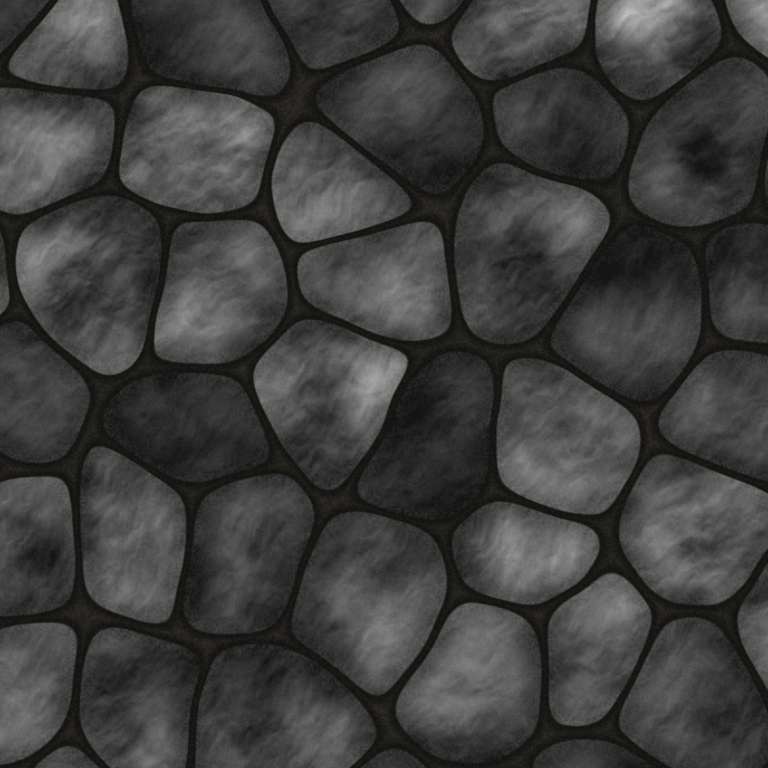
A three.js fragment shader for this texture:

```glsl
// Rounded dark grey field stones set in deep, shadowed mortar.
varying vec2 vUv;

const float STONES_ACROSS = 5.6;
const float JITTER = 0.78;
const float CORNER_SHARPNESS = 14.0;
const float GAP = 0.026;        // half joint width, in stone cells
const float EDGE_BLUR = 0.009;

const vec3 JOINT_SHADOW = vec3(0.082, 0.082, 0.072);
const vec3 MORTAR_OLIVE = vec3(0.135, 0.138, 0.115);
const vec3 MORTAR_BROWN = vec3(0.155, 0.143, 0.130);
const vec3 STONE_TINT = vec3(1.0, 1.0, 0.995);

vec2 hash2(vec2 p) {
  vec3 q = fract(p.xyx * vec3(0.1031, 0.1030, 0.0973));
  q += dot(q, q.yzx + 33.33);
  return fract((q.xx + q.yz) * q.zy);
}

float valueNoise(vec2 p) {
  vec2 i = floor(p);
  vec2 f = fract(p);
  f = f * f * f * (f * (f * 6.0 - 15.0) + 10.0);
  float bottom = mix(hash2(i).x, hash2(i + vec2(1.0, 0.0)).x, f.x);
  float top = mix(hash2(i + vec2(0.0, 1.0)).x, hash2(i + 1.0).x, f.x);
  return mix(bottom, top, f.y);
}

mat2 rotation(float angle) {
  float c = cos(angle);
  float s = sin(angle);
  return mat2(c, -s, s, c);
}

float fbm(vec2 p) {
  float sum = 0.0;
  float amplitude = 0.5;
  mat2 turn = rotation(0.65);
  for (int i = 0; i < 5; i++) {
    sum += amplitude * valueNoise(p);
    p = turn * p * 2.03 + 17.3;
    amplitude *= 0.5;
  }
  return sum / 0.97;
}

// Stone centre: jittered grid with alternate rows shifted sideways.
vec2 stoneCentre(vec2 cell) {
  float stagger = 0.5 * mod(cell.y, 2.0) - 0.25;
  return cell + 0.5 + vec2(stagger, 0.0) + JITTER * (hash2(cell + 71.0) - 0.5);
}

vec2 nearestCell(vec2 p) {
  vec2 home = floor(p);
  vec2 best = home;
  float bestDistance = 100.0;
  for (int y = -2; y <= 2; y++) {
    for (int x = -2; x <= 2; x++) {
      vec2 cell = home + vec2(float(x), float(y));
      vec2 d = stoneCentre(cell) - p;
      float distanceSquared = dot(d, d);
      if (distanceSquared < bestDistance) {
        bestDistance = distanceSquared;
        best = cell;
      }
    }
  }
  return best;
}

// Smooth minimum of the distances to all borders of a cell.
float roundedBorder(vec2 p, vec2 cell) {
  vec2 own = stoneCentre(cell) - p;
  float sum = 0.0;
  for (int y = -2; y <= 2; y++) {
    for (int x = -2; x <= 2; x++) {
      if (x == 0 && y == 0) continue;
      vec2 other = stoneCentre(cell + vec2(float(x), float(y))) - p;
      float border = dot(0.5 * (own + other), normalize(other - own));
      sum += exp(-CORNER_SHARPNESS * border);
    }
  }
  return -log(sum) / CORNER_SHARPNESS;
}

// Softly clouded stone with fine, diagonal chiselled relief.
vec3 stoneColour(vec2 p, vec2 cell, float inside, float grain) {
  vec2 traits = hash2(cell + 19.0);
  vec2 local = p + traits * 37.0;
  float clouds = fbm(local * 1.6);
  vec2 grainwise = rotation(0.4 + 0.7 * traits.y) * local * vec2(5.0, 9.0);
  grainwise += 1.2 * fbm(local * 4.0);
  float relief = fbm(grainwise) - fbm(grainwise + vec2(0.12, 0.3));
  float tone = mix(0.18, 0.43, traits.x * mix(0.75, 1.0, traits.x));
  tone *= 1.0 + 1.75 * (clouds - 0.5) + 0.6 * relief;
  tone *= mix(0.70, 1.06, smoothstep(0.0, 0.2, inside));
  float rim = 1.0 - smoothstep(0.0, 0.12, inside);
  tone += 0.02 * rim + (grain - 0.5) * mix(0.03, 0.075, rim);
  return STONE_TINT * max(tone, 0.08);
}

// Joints are darkest beside the stones and lighter where they widen.
vec3 mortarColour(vec2 p, float depth, float grain) {
  vec3 earth = mix(MORTAR_OLIVE, MORTAR_BROWN, smoothstep(0.35, 0.65, valueNoise(p * 1.7)));
  vec3 colour = mix(JOINT_SHADOW, earth, smoothstep(0.012, 0.075, depth));
  return colour * (0.8 + 0.4 * grain);
}

void main() {
  vec2 p = vUv * STONES_ACROSS + 40.0;
  vec2 wobble = vec2(valueNoise(p * 2.5), valueNoise(p * 2.5 + 31.0)) - 0.5;
  vec2 bent = p + 0.06 * wobble;
  vec2 cell = nearestCell(bent);
  float inside = roundedBorder(bent, cell) - GAP;
  float grain = valueNoise(vUv * 400.0);
  vec3 stone = stoneColour(p, cell, inside, grain);
  vec3 mortar = mortarColour(p, -inside, grain);
  float coverage = smoothstep(-EDGE_BLUR, EDGE_BLUR, inside);
  gl_FragColor = vec4(mix(mortar, stone, coverage), 1.0);
}
```
